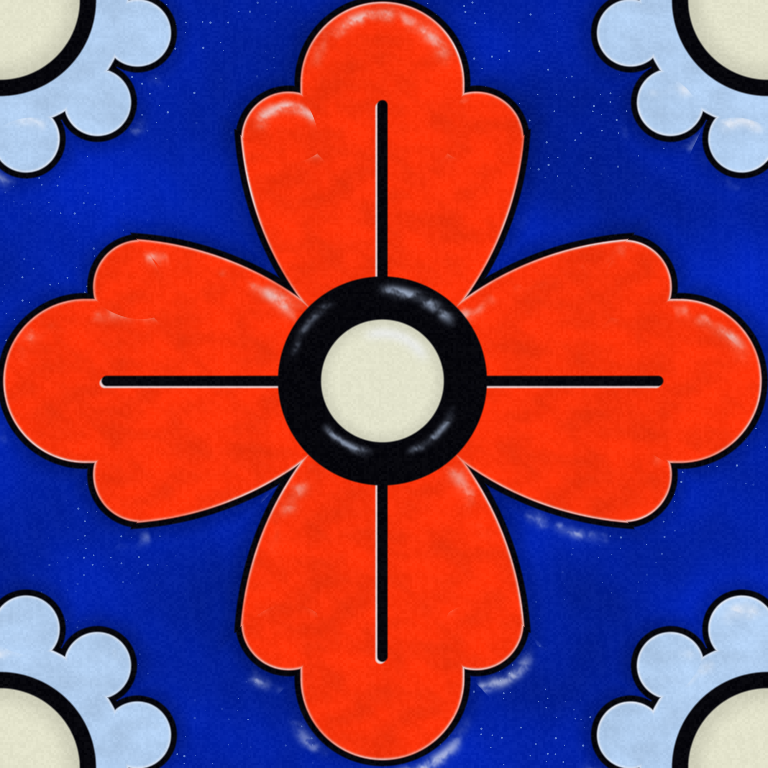
Reproduce this pattern procedurally as a three.js fragment shader.

```glsl
// Glazed ceramic tile: a four-petal red flower on cobalt with scalloped corners.
varying vec2 vUv;

#define CENTER vec2(0.498, 0.504)
#define AA 0.0016
#define OUTLINE 0.0075
#define HUB_RADIUS 0.136
#define BUTTON_RADIUS 0.080
#define CORNER_RADIUS 0.104
#define CORNER_RING 0.125
#define LOBE_RADIUS 0.044
#define GLOSS 0.75
#define GRAIN 0.035

const vec3 COBALT = vec3(0.015, 0.135, 0.64);
const vec3 RED    = vec3(0.97, 0.20, 0.045);
const vec3 SKY    = vec3(0.69, 0.80, 0.93);
const vec3 CREAM  = vec3(0.89, 0.89, 0.80);
const vec3 INK    = vec3(0.025, 0.025, 0.045);
const vec3 SHINE  = vec3(0.92, 0.93, 0.96);

float fill(float d) { return 1.0 - smoothstep(-AA, AA, d); }

float bell(float x, float width) { return exp(-x * x / (width * width)); }

float hash(vec2 p) { return fract(sin(dot(p, vec2(127.1, 311.7))) * 43758.55); }

// Layered sines, roughly 0 to 1
float waves(vec2 p) {
  float sum = 0.0, amp = 0.5;
  for (int i = 0; i < 4; i++) {
    sum += amp * sin(p.x + 1.7 * sin(p.y)) * cos(p.y - 0.6 * p.x);
    p = mat2(1.5, 1.1, -1.1, 1.5) * p + 2.3;
    amp *= 0.55;
  }
  return 0.5 + 0.75 * sum;
}

// Nearest scattered speck: cellular noise that keeps only a few cells
float specks(vec2 p) {
  vec2 cell = floor(p);
  float seed = hash(cell);
  vec2 spot = 0.25 + 0.5 * vec2(hash(cell + 7.0), hash(cell + 19.0));
  float size = 0.06 + 0.12 * hash(cell + 31.0);
  return step(0.78, seed) * (1.0 - smoothstep(0.4 * size, size, length(p - cell - spot)));
}

// Folded petal: x runs out from the hub, y is the distance from its axis
float petals(vec2 q) {
  vec2 a = abs(q);
  vec2 p = vec2(max(a.x, a.y), min(a.x, a.y));
  float tip = length(vec2(p.x - clamp(p.x, 0.25, 0.387), p.y)) - 0.107;
  float shoulder = length(p - vec2(0.315, 0.122)) - 0.062;
  float flank = max(length(p - vec2(0.351, -0.234)) - 0.42, p.x - 0.32);
  return min(tip, min(shoulder, flank));
}

float veins(vec2 q) {
  vec2 a = abs(q);
  float along = max(a.x, a.y);
  return length(vec2(along - min(along, 0.359), min(a.x, a.y))) - 0.0066;
}

// Three lobes fanned around each corner
float scallops(vec2 corner) {
  float d = length(corner) - 0.168;
  for (int i = 0; i < 3; i++) {
    float angle = 0.235 + 0.575 * float(i);
    d = min(d, length(corner - 0.184 * vec2(cos(angle), sin(angle))) - LOBE_RADIUS);
  }
  return d;
}

float raised(vec2 uv) { return min(petals(uv - CENTER), scallops(min(uv, 1.0 - uv))); }

// Soft reflected streak along part of a circle
float arc(vec2 q, float radius, float angle, float span, float width) {
  float turn = acos(clamp(dot(normalize(q + 1e-5), vec2(cos(angle), sin(angle))), -1.0, 1.0));
  return bell(length(q) - radius, width) * (1.0 - smoothstep(0.5 * span, span, turn));
}

void main() {
  vec2 q = vUv - CENTER;
  vec2 corner = min(vUv, 1.0 - vUv);
  float petal = petals(q), scallop = scallops(corner);
  float d = min(petal, scallop);
  float slope = (raised(vUv + vec2(0.0, 0.004)) - d) / 0.004;
  float patches = smoothstep(0.48, 0.82, waves(vUv * 21.0 + 1.0));
  float streaks = smoothstep(0.25, 0.75, waves(vUv * vec2(70.0, 90.0)));

  // Cobalt glaze, pale pooled reflections below raised shapes, specks
  vec3 color = COBALT * (0.86 + 0.28 * waves(vUv * 9.0));
  color *= 0.8 + 0.2 * smoothstep(0.0, 0.035, d);
  float pool = bell(d - 0.021, 0.008) * smoothstep(0.25, 0.9, -slope) * patches;
  color = mix(color, SHINE, GLOSS * pool * (0.35 + 0.65 * streaks));
  color = mix(color, SKY, 0.55 * specks(vUv * 85.0) * smoothstep(0.4, 0.7, waves(vUv * 7.0)));

  // Raised fields with ink outlines and a thin bright rim
  color = mix(color, INK, fill(d - OUTLINE));
  vec3 glaze = petal < scallop ? RED : SKY;
  glaze *= 0.96 + 0.08 * waves(vUv * 45.0);
  float glint = bell(d + 0.018, 0.009) * smoothstep(0.15, 0.85, slope) * patches;
  glaze = mix(glaze, SHINE, GLOSS * glint * (0.4 + 0.6 * streaks));
  glaze = mix(glaze, SHINE, bell(d + 0.001, 0.0022) * (0.35 + 0.5 * waves(vUv * 16.0)));
  color = mix(color, glaze, fill(d));

  // Veins, lit along their lower left side
  color = mix(color, SHINE, 0.85 * fill(veins(q + 0.0028)));
  color = mix(color, INK, fill(veins(q)));

  // Corner buttons
  float r = length(corner);
  color = mix(color, INK, fill(r - CORNER_RING));
  color = mix(color, CREAM * (1.0 - 0.1 * smoothstep(0.07, CORNER_RADIUS, r)), fill(r - CORNER_RADIUS));

  // Hub with broken reflections, then its cream button
  r = length(q);
  float gleam = arc(q, 0.118, 1.15, 0.55, 0.007) + 0.5 * arc(q, 0.122, 2.5, 0.45, 0.005)
              + 0.8 * arc(q, 0.099, -0.8, 0.5, 0.005) + 0.9 * arc(q, 0.095, -2.1, 0.45, 0.005);
  vec3 hub = mix(INK, vec3(0.66, 0.72, 0.82), gleam * (0.25 + 0.6 * streaks));
  color = mix(color, hub, fill(r - HUB_RADIUS));
  vec3 button = CREAM * (1.0 - 0.08 * smoothstep(0.06, BUTTON_RADIUS, r));
  button = mix(button, SHINE, 0.6 * arc(q, 0.062, 1.2, 0.9, 0.008));
  color = mix(color, button, fill(r - BUTTON_RADIUS));

  color += GRAIN * (hash(floor(vUv * 300.0)) - 0.5);
  gl_FragColor = vec4(clamp(color, 0.0, 1.0), 1.0);
}
```
